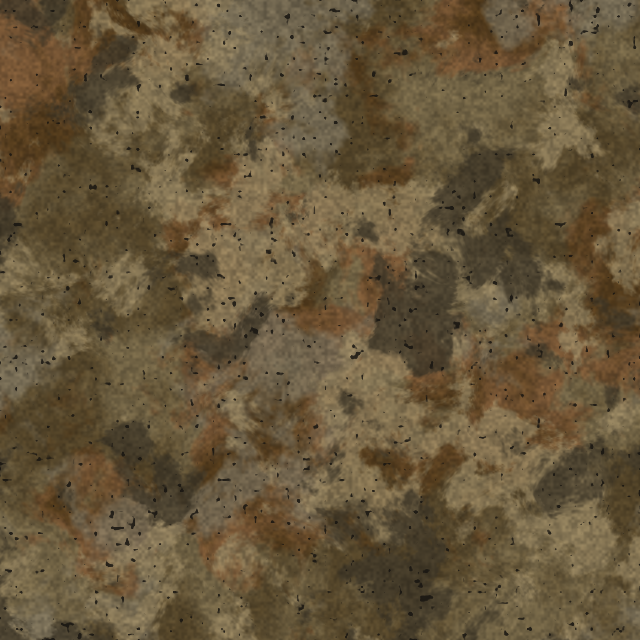
This texture is drawn by a three.js fragment shader. Its source:

```glsl
// Weathered, lichen-mottled stone: olive ground, rust stains, pale crusts, dark blotches and specks.
varying vec2 vUv;

const vec3 OLIVE_DARK  = vec3(0.320, 0.262, 0.155);
const vec3 OLIVE_LIGHT = vec3(0.445, 0.390, 0.270);
const vec3 RUST_DARK   = vec3(0.310, 0.215, 0.095);
const vec3 RUST_LIGHT  = vec3(0.470, 0.325, 0.195);
const vec3 PALE_CRUST  = vec3(0.560, 0.495, 0.360);
const vec3 GREY_LICHEN = vec3(0.470, 0.435, 0.355);
const vec3 DARK_BLOTCH = vec3(0.245, 0.215, 0.155);
const vec3 SPECK       = vec3(0.090, 0.080, 0.065);

const float TONE_SCALE   = 9.0;
const float RUST_SCALE   = 5.0;
const float PALE_SCALE   = 9.0;
const float LICHEN_SCALE = 4.5;
const float DARK_SCALE   = 8.0;
const float SPECK_SCALE  = 120.0;
const float GRAIN_SCALE  = 210.0;
const float GRAIN_AMOUNT = 0.42;
const float ROUGHNESS    = 0.62;
const float WARP_AMOUNT  = 0.035;
const int   OCTAVES      = 6;

float hash(vec2 p) {
  vec3 q = fract(vec3(p.xyx) * 0.1031);
  q += dot(q, q.yzx + 33.33);
  return fract((q.x + q.y) * q.z);
}

float valueNoise(vec2 p) {
  vec2 cell = floor(p);
  vec2 f = fract(p);
  f = f * f * (3.0 - 2.0 * f);
  float low = mix(hash(cell), hash(cell + vec2(1.0, 0.0)), f.x);
  float high = mix(hash(cell + vec2(0.0, 1.0)), hash(cell + vec2(1.0, 1.0)), f.x);
  return mix(low, high, f.y);
}

// Rotated octaves, normalised to 0..1; high gain leaves ragged patch edges.
float fbm(vec2 p) {
  mat2 turn = mat2(0.8, 0.6, -0.6, 0.8);
  float sum = 0.0;
  float total = 0.0;
  float weight = 1.0;
  for (int i = 0; i < OCTAVES; i++) {
    sum += weight * valueNoise(p);
    total += weight;
    weight *= ROUGHNESS;
    p = turn * p * 2.03 + 17.3;
  }
  return sum / total;
}

void main() {
  // Warp the plane slightly so that patches look grown
  vec2 warp = vec2(valueNoise(vUv * 14.0 + 3.0), valueNoise(vUv * 14.0 + 41.0));
  vec2 p = vUv + WARP_AMOUNT * (warp - 0.5);

  // Patch masks
  float tone = smoothstep(0.33, 0.67, fbm(p * TONE_SCALE + 11.0));
  float rust = smoothstep(0.49, 0.59, fbm(p * RUST_SCALE + 57.0));
  float pale = smoothstep(0.54, 0.66, fbm(p * PALE_SCALE + 93.0));
  float lichenField = fbm(p * LICHEN_SCALE + 131.0);
  float lichen = smoothstep(0.54, 0.66, lichenField);
  float dark = smoothstep(0.57, 0.67, fbm(p * DARK_SCALE + 173.0));

  // Layered stone colours
  vec3 color = mix(OLIVE_DARK, OLIVE_LIGHT, tone);
  color = mix(color, mix(RUST_DARK, RUST_LIGHT, tone), 0.85 * rust);
  color = mix(color, GREY_LICHEN, 0.75 * lichen);
  color = mix(color, PALE_CRUST, 0.80 * pale);
  color = mix(color, DARK_BLOTCH, 0.80 * dark);

  // Fine mineral grain
  float grain = 0.6 * valueNoise(vUv * GRAIN_SCALE + 7.0)
              + 0.4 * valueNoise(vUv * GRAIN_SCALE * 0.47 + 29.0);
  color *= 1.0 + GRAIN_AMOUNT * (grain - 0.5);

  // Black specks, denser on grey lichen and dark blotches
  float speckNoise = 0.75 * valueNoise(vUv * SPECK_SCALE + 211.0)
                   + 0.25 * valueNoise(vUv * SPECK_SCALE * 1.9 + 239.0);
  float density = 0.05 * lichen + 0.05 * dark;
  float speck = smoothstep(0.81, 0.91, speckNoise + density);
  color = mix(color, SPECK, 0.85 * speck);

  gl_FragColor = vec4(color, 1.0);
}
```
